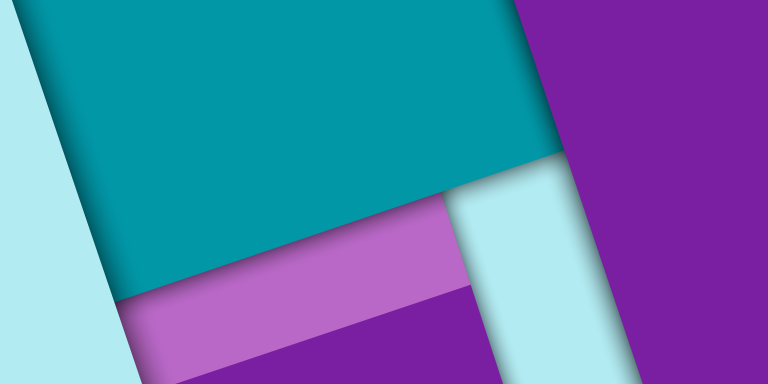
Write a WebGL 1 fragment shader that draws this background.

```glsl
precision highp float;
// Overlapping sheets of coloured paper, cut along slanted straight edges.
// Each sheet is a half plane given by a signed distance to its edge; sheets
// are stacked from bottom to top, each casting a soft shadow on those below.

uniform vec2 u_resolution;

const vec3 PALE   = vec3(0.698, 0.922, 0.949);
const vec3 TEAL   = vec3(0.004, 0.592, 0.655);
const vec3 PURPLE = vec3(0.482, 0.122, 0.635);
const vec3 ORCHID = vec3(0.729, 0.408, 0.784);

// Signed distance to the line from a to b, positive on its left side
float edgeDistance(vec2 p, vec2 a, vec2 b) {
  vec2 along = normalize(b - a);
  return dot(p - a, vec2(-along.y, along.x));
}

// Antialiased coverage of the positive side of an edge
float coverage(float d) {
  return clamp(d * u_resolution.y + 0.5, 0.0, 1.0);
}

// Darkening outside a sheet, fading smoothly to nothing at the given width
float shadow(float d, float width, float strength) {
  float fade = clamp(1.0 + min(d, 0.0) / width, 0.0, 1.0);
  return strength * fade * fade;
}

// Lays a sheet with its shadow over the colours below
vec3 laySheet(vec3 below, vec3 paint, float d, float width, float strength) {
  vec3 shaded = below * (1.0 - shadow(d, width, strength));
  return mix(shaded, paint, coverage(d));
}

void main() {
  // Canvas height is one unit
  vec2 p = gl_FragCoord.xy / u_resolution.y;

  // Sheet edges
  float leftEdge  = edgeDistance(p, vec2(0.031, 1.0), vec2(0.370, 0.0));
  float rightEdge = edgeDistance(p, vec2(1.338, 1.0), vec2(1.674, 0.0));
  float tealEdge  = edgeDistance(p, vec2(0.299, 0.213), vec2(1.471, 0.609));
  float innerEdge = edgeDistance(p, vec2(1.148, 0.497), vec2(1.310, 0.0));
  float bandEdge  = edgeDistance(p, vec2(0.456, 0.0), vec2(1.224, 0.258));

  // Stack, from the bottom sheet up
  vec3 twoTone = mix(PURPLE, ORCHID, coverage(bandEdge));
  vec3 color = laySheet(PALE, twoTone, -innerEdge, 0.060, 0.40);
  color = laySheet(color, TEAL, tealEdge, 0.070, 0.42);
  color = laySheet(color, PURPLE, rightEdge, 0.075, 0.48);
  color = laySheet(color, PALE, -leftEdge, 0.095, 0.42);

  gl_FragColor = vec4(color, 1.0);
}
```
